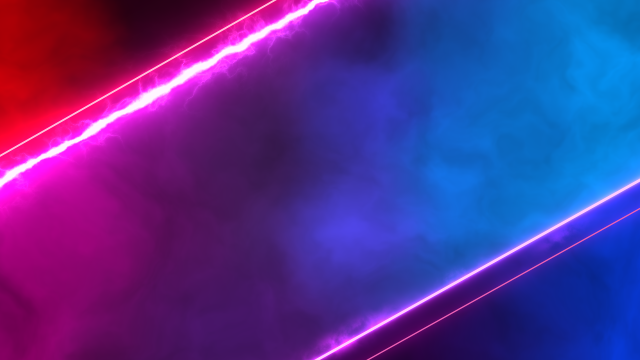
A Shadertoy shader for this background:

```glsl
// Neon diagonal beams crossing magenta, violet and blue smoke.
#define SMOKE_SCALE 3.2
#define SMOKE_WARP 0.22
#define SMOKE_CONTRAST 0.7
#define ARC_WIDTH 0.009
#define ARC_JITTER 0.026
#define ARC_GLOW 0.040
#define BEAM_WIDTH 0.0036
#define THIN_WIDTH 0.0018

float hash(vec2 p) {
    vec3 q = fract(vec3(p.xyx) * 0.1031);
    q += dot(q, q.yzx + 33.33);
    return fract((q.x + q.y) * q.z);
}

float noise(vec2 p) {
    vec2 i = floor(p), f = fract(p);
    f = f * f * (3.0 - 2.0 * f);
    return mix(mix(hash(i), hash(i + vec2(1, 0)), f.x),
               mix(hash(i + vec2(0, 1)), hash(i + vec2(1, 1)), f.x), f.y);
}

float fbm(vec2 p) {
    float sum = 0.0, amp = 0.5;
    for (int i = 0; i < 5; i++) {
        sum += amp * noise(p);
        p = mat2(1.6, 1.2, -1.2, 1.6) * p + 7.3;
        amp *= 0.5;
    }
    return sum;
}

// Distance along and signed distance across the line from a to b.
vec2 lineCoords(vec2 p, vec2 a, vec2 b) {
    vec2 dir = normalize(b - a), q = p - a;
    return vec2(dot(q, dir), dir.x * q.y - dir.y * q.x);
}

float stroke(float d, float halfWidth) {
    float soft = 0.6 / iResolution.y;
    return 1.0 - smoothstep(halfWidth - soft, halfWidth + soft, abs(d));
}

float blob(vec2 p, vec2 center, vec2 radius) {
    vec2 q = (p - center) / radius;
    return exp(-dot(q, q));
}

// Smoke between the beams: a colour ramp across, then soft clouds.
vec3 middleSmoke(vec2 p) {
    float x = p.x;
    vec3 c = mix(vec3(0.62, 0.0, 0.45), vec3(0.38, 0.06, 0.38), smoothstep(0.05, 0.5, x));
    c = mix(c, vec3(0.22, 0.10, 0.31), smoothstep(0.42, 0.78, x));
    c = mix(c, vec3(0.22, 0.20, 0.62), smoothstep(0.78, 1.06, x));
    c = mix(c, vec3(0.06, 0.37, 0.74), smoothstep(1.02, 1.28, x));
    c = mix(c, vec3(0.02, 0.53, 0.88), smoothstep(1.25, 1.70, x));
    c = mix(c, vec3(0.28, 0.25, 0.84), 0.8 * blob(p, vec2(1.02, 0.34), vec2(0.16, 0.15)));
    c = mix(c, vec3(0.20, 0.20, 0.74), 0.7 * blob(p, vec2(1.10, 0.74), vec2(0.16, 0.13)));
    c = mix(c, vec3(0.34, 0.10, 0.52), 0.8 * blob(p, vec2(0.70, 0.06), vec2(0.30, 0.20)));
    c = mix(c, vec3(0.09, 0.04, 0.20), 0.9 * blob(p, vec2(0.98, 1.02), vec2(0.20, 0.18)));
    c = mix(c, vec3(0.05, 0.20, 0.46), 0.7 * blob(p, vec2(1.28, 1.02), vec2(0.20, 0.16)));
    c = mix(c, vec3(0.03, 0.36, 0.66), 0.6 * blob(p, vec2(1.53, 0.65), vec2(0.09, 0.09)));
    return c * mix(0.8, 1.0, smoothstep(0.0, 0.4, p.y));
}

void mainImage(out vec4 fragColor, in vec2 fragCoord) {
    vec2 p = fragCoord / iResolution.y;
    vec2 topThin = lineCoords(p, vec2(0.0, 0.567), vec2(0.764, 1.0));
    vec2 arc = lineCoords(p, vec2(0.0, 0.498), vec2(0.891, 1.0));
    vec2 beam = lineCoords(p, vec2(0.880, 0.0), vec2(1.778, 0.500));
    vec2 lowThin = lineCoords(p, vec2(1.021, 0.0), vec2(1.778, 0.421));

    // Warped smoke and the three colour regions
    vec2 warp = vec2(fbm(p * SMOKE_SCALE), fbm(p * SMOKE_SCALE + 19.7)) - 0.48;
    vec2 q = p + SMOKE_WARP * warp;
    float cloud = fbm(q * SMOKE_SCALE * 1.5 + 4.0 + warp);
    vec3 color = middleSmoke(q);
    vec3 corner = mix(vec3(0.68, 0.0, 0.02), vec3(0.13, 0.0, 0.06),
                      smoothstep(0.08, 0.40, q.x + 0.25 * (q.y - 0.85)));
    vec3 lower = mix(vec3(0.13, 0.01, 0.22), vec3(0.03, 0.20, 0.76),
                     smoothstep(1.15, 1.78, q.x + 0.2 * q.y));
    color = mix(color, corner, smoothstep(-0.01, 0.03, arc.y));
    color = mix(color, lower, smoothstep(-0.005, 0.012, -beam.y));
    color *= 1.0 + SMOKE_CONTRAST * (cloud - 0.48);

    // Broad light spilled by the beams
    color += vec3(0.42, 0.03, 0.40) * exp(-abs(arc.y) / 0.075);
    color += vec3(0.50, 0.0, 0.14) * exp(-abs(topThin.y) / 0.030);
    color += vec3(0.26, 0.03, 0.28) * exp(-abs(beam.y) / 0.030);
    color += vec3(0.20, 0.0, 0.12) * exp(-abs(lowThin.y) / 0.020);

    // Electric arc: jagged white core with curling filaments
    float jag = fbm(p * 24.0) - 0.48;
    float swell = noise(vec2(arc.x * 9.0, 3.0));
    float d = abs(arc.y + ARC_JITTER * jag);
    float core = ARC_WIDTH * (0.6 + 0.8 * swell);
    float ridge = 1.0 - abs(2.0 * fbm(p * 17.0 + 3.0 * warp) - 0.96);
    float wisps = pow(clamp(ridge, 0.0, 1.0), 9.0) * exp(-d / (0.016 + 0.016 * swell));
    color += vec3(0.75, 0.14, 0.85) * exp(-d / ARC_GLOW) * (0.45 + 0.5 * swell);
    color += vec3(0.85, 0.45, 0.95) * wisps;
    color = mix(color, vec3(1.0, 0.96, 1.0), 1.0 - smoothstep(core * 0.6, core * 1.7, d));

    // Smoke puffs hugging the lower beam
    float puffs = blob(beam, vec2(0.10, 0.012), vec2(0.13, 0.028))
                + 0.6 * blob(beam, vec2(0.46, 0.012), vec2(0.07, 0.020))
                + 0.5 * blob(beam, vec2(0.76, -0.030), vec2(0.08, 0.020));
    color += vec3(0.55, 0.10, 0.55) * puffs * smoothstep(0.25, 0.75, fbm(p * 20.0 + 2.0 * warp));

    // Clean beams
    color += vec3(0.70, 0.16, 0.70) * exp(-abs(beam.y) / 0.007);
    color = mix(color, vec3(1.0, 0.80, 1.0), stroke(beam.y, BEAM_WIDTH));
    color = mix(color, vec3(1.0, 0.74, 0.85), stroke(topThin.y, THIN_WIDTH * 1.4));
    color = mix(color, vec3(0.92, 0.38, 0.70), stroke(lowThin.y, THIN_WIDTH));
    fragColor = vec4(clamp(color, 0.0, 1.0), 1.0);
}
```
